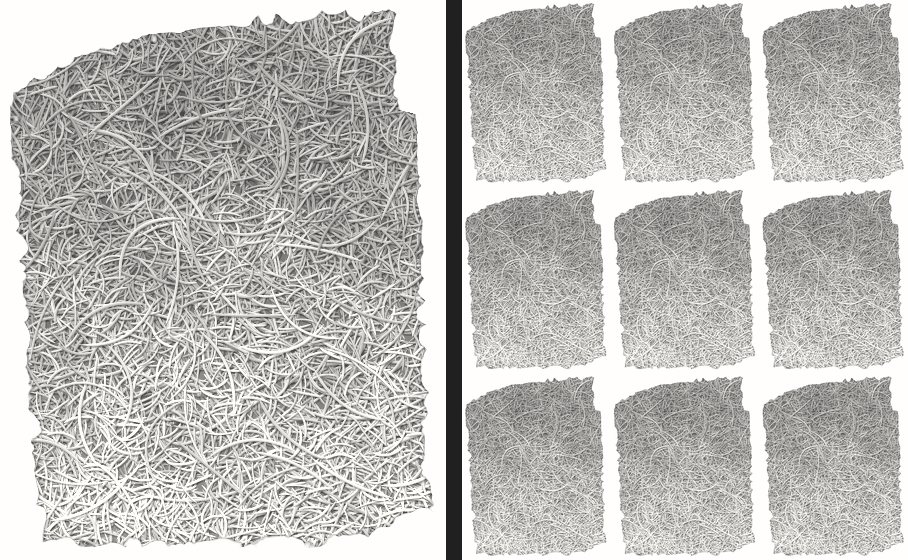
Left: one tile. Right: repeated 3 by 3.
Write a Shadertoy shader that draws this texture.

```glsl
// A ragged mat of pale tangled fibres on white, darker at the top.
// Layers of wrapped grid cells each hold one bent fibre; they are painted
// back to front with a lit upper flank and a soft shadow below.

// Sine-free hash: three numbers in, four out
vec4 hash4(vec3 p) {
    vec4 q = fract(p.xyzx * vec4(.1031, .1030, .0973, .1099));
    q += dot(q, q.wzxy + 33.33);
    return fract((q.xxyz + q.yzzw) * q.zywx);
}

// Value noise that repeats across the canvas
float noise(vec2 uv, vec2 cells) {
    vec2 q = uv * cells, i = floor(q), f = fract(q);
    f = f * f * (3. - 2. * f);
    float a = hash4(vec3(mod(i, cells), 71.)).x;
    float b = hash4(vec3(mod(i + vec2(1, 0), cells), 71.)).x;
    float c = hash4(vec3(mod(i + vec2(0, 1), cells), 71.)).x;
    float d = hash4(vec3(mod(i + 1., cells), 71.)).x;
    return mix(mix(a, b, f.x), mix(c, d, f.x), f.y);
}

// Paints one layer of fibres over the tone below it
float weave(float tone, vec2 uv, vec2 cells, float seed, float radius, float bend, float bright) {
    vec2 q = uv * cells, cell = floor(q);
    float pixel = cells.x / iResolution.x;
    const vec2 light = vec2(-.4, .92);

    for (int y = -1; y <= 1; y++)
    for (int x = -1; x <= 1; x++) {
        vec2 id = cell + vec2(x, y);
        vec4 rnd = hash4(vec3(mod(id, cells), seed));
        float angle = 6.2832 * rnd.z;
        vec2 dir = vec2(cos(angle), sin(angle)), perp = vec2(-dir.y, dir.x);

        // Distance to a parabolic arc
        vec2 v = q - id - rnd.xy;
        float along = dot(v, dir), curve = bend * (2. * rnd.w - 1.);
        float slope = 2. * curve * along;
        float stretch = inversesqrt(1. + slope * slope);
        float across = (dot(v, perp) - curve * along * along) * stretch;
        float facing = dot((perp - slope * dir) * stretch, light);

        // Tapered width, cast shadow, then the rounded body
        float taper = 1. - smoothstep(.55, .82, abs(along));
        float width = radius * cells.x * (.75 + .5 * fract(rnd.x * 37.)) * sqrt(taper);
        float fall = abs(across + facing * width * .9) / max(width, 1e-4);
        tone *= 1. - .3 * taper * (1. - smoothstep(.5, 2.2, fall));
        float body = clamp((width - abs(across)) / pixel + .5, 0., 1.) * step(.01, taper);
        float side = clamp(across / max(width, 1e-4), -1., 1.);
        float fibre = bright + .2 * side * facing + .22 * (fract(rnd.y * 53.) - .5);
        tone = mix(tone, fibre, body);
    }
    return tone;
}

// Signed distance inside the mat: slanted sides with scalloped, pointed edges
float matEdge(vec2 uv) {
    float left = uv.x - .098 + .085 * uv.y;
    float right = .967 - .05 * uv.y - .04 * smoothstep(.795, .805, uv.y) - uv.x;
    float top = .975 - .15 * pow(1. - uv.x, 3.) - uv.y;
    float bottom = uv.y - .032 - .06 * smoothstep(.75, .97, uv.x);
    float edge = min(min(left, right), 1.25 * min(top, bottom));
    float lobes = abs(noise(uv, vec2(20, 25)) - .5);
    float nicks = abs(noise(uv, vec2(52, 65)) - .5);
    return edge + .012 - .05 * lobes - .014 * nicks;
}

void mainImage(out vec4 fragColor, in vec2 fragCoord) {
    vec2 uv = fragCoord / iResolution.xy;
    vec2 grid = vec2(4, 5);

    // Short fibres, with a long arc layer after every second one
    float tone = .5;
    for (int i = 0; i < 18; i++) {
        float layer = float(i), bright = mix(.62, .93, layer / 17.);
        if (i % 3 == 2)
            tone = weave(tone, uv, grid * (1. + mod(layer, 2.)), layer + 3., .0029, .7, bright - .03);
        else
            tone = weave(tone, uv, grid * (5. + mod(layer, 3.)), layer + 3., .0023, .45, bright);
    }

    // Broad light from below and faint mottling
    tone *= mix(1.18, .84, smoothstep(-.05, .9, uv.y));
    tone *= .93 + .14 * noise(uv, vec2(8, 10));
    tone = clamp(tone, .27, 1.);

    // Trim to the ragged outline with a thin dark rim
    float edge = matEdge(uv), pixel = 1. / iResolution.x;
    tone *= mix(.75, 1., smoothstep(0., .006, edge));
    vec3 fibres = tone * vec3(1., .995, .978);
    vec3 paper = vec3(1., .995, .993);
    fragColor = vec4(mix(paper, fibres, smoothstep(-pixel, pixel, edge)), 1.);
}
```
